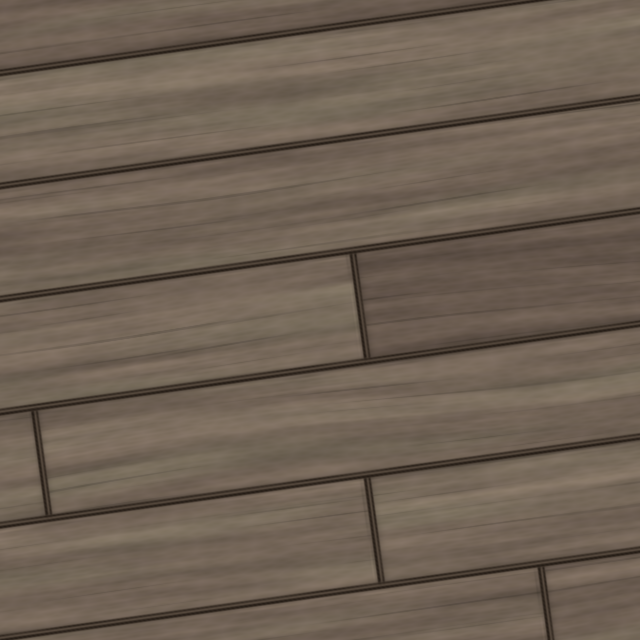
Reproduce this texture procedurally as a WebGL 2 fragment shader.

```glsl
#version 300 es
precision highp float;

uniform vec2 u_resolution;
out vec4 fragColor;

const vec2 TILT = vec2(0.9906, 0.1371);   // direction of the boards
const float BOARD_WIDTH = 0.175;
const float FIRST_SEAM = 0.0026;

const vec3 UMBER = vec3(0.385, 0.328, 0.288);
const vec3 TAUPE = vec3(0.475, 0.416, 0.362);
const vec3 SAGE = vec3(0.468, 0.436, 0.364);
const vec3 GROOVE = vec3(0.325, 0.275, 0.230);
const vec3 SHADOW = vec3(0.140, 0.108, 0.082);

// Per row, bottom up: joint position, tone before it, tone after it
const vec3 ROWS[7] = vec3[7](
  vec3(0.853, 0.48, 0.42), vec3(0.603, 0.62, 0.68), vec3(0.1025, 0.68, 0.62),
  vec3(0.629, 0.66, 0.12), vec3(1.25, 0.52, 0.52), vec3(1.25, 0.74, 0.74),
  vec3(1.25, 0.28, 0.28));

float hash(float n) {
  return fract(sin(n * 91.37 + 4.1) * 4375.85);
}

vec2 hash2(vec2 cell) {
  float n = dot(cell, vec2(12.71, 31.17));
  return vec2(hash(n), hash(n + 7.3));
}

// Distance to the nearest scattered point
float cellular(vec2 p) {
  vec2 cell = floor(p);
  float nearest = 2.0;
  for (int j = -1; j <= 1; j++) {
    for (int i = -1; i <= 1; i++) {
      vec2 c = cell + vec2(i, j);
      nearest = min(nearest, length(c + hash2(c) - p));
    }
  }
  return nearest;
}

// Layered sines, bent and fading along the board
float grain(vec2 p, float seed, float frequency, int layers) {
  float sum = 0.0;
  float amplitude = 0.5;
  for (int i = 0; i < layers; i++) {
    float k = float(i);
    float phase = 6.283 * hash(seed + k * 3.7);
    float bend = sin(p.x * (2.3 + 1.9 * k) + phase) + 0.5 * sin(p.x * (7.1 + k) - phase);
    float fade = 0.6 + 0.4 * sin(p.x * (4.0 + 3.1 * k) + p.y * 24.0 - phase * 1.3);
    sum += amplitude * fade * sin(p.y * frequency + bend + phase);
    frequency *= 1.73;
    amplitude *= 0.79;
  }
  return sum;
}

vec3 wood(vec2 p, float tone, float seed) {
  // Slow swell that opens the grain into long arches
  p.y += 0.012 * hash(seed + 5.0) * sin(p.x * 5.0 + seed) * sin(p.y * 18.0);
  float bands = grain(p, seed, 48.0, 4);
  float streaks = grain(p, seed + 20.0, 190.0, 4);
  float hue = grain(p + 0.3, seed + 40.0, 36.0, 3);
  float mottle = cellular(p * vec2(34.0, 120.0) + seed) - 0.5;
  float blotch = cellular(p * vec2(9.0, 42.0) + seed * 3.0) - 0.5;

  vec3 color = mix(UMBER, TAUPE, clamp(tone * 1.25 + 0.35 * bands, 0.0, 1.25));
  color = mix(color, SAGE, smoothstep(-0.2, 1.0, hue + tone - 0.5) * 0.55);
  color *= 1.0 + 0.085 * bands + 0.045 * streaks - 0.09 * blotch;

  // Thin dark pores where the fine streaks run deepest
  color *= 1.0 - 0.10 * smoothstep(0.45, 1.0, -streaks);
  return color + mottle * vec3(0.030, 0.025, 0.036);
}

float stripe(float d, float halfWidth, float soft) {
  return 1.0 - smoothstep(halfWidth - soft, halfWidth + soft, abs(d));
}

// Soft groove with an uneven dark line along each side
vec3 addGroove(vec3 color, float d, float along, float soft) {
  float wear = sin(along * 23.0 + 2.0 * sin(along * 11.0));
  float hatch = 0.94 + 0.06 * sin(along * 900.0 + d * 700.0);
  float rim = stripe(d + 0.0105, 0.0016, 0.0016);
  color *= 1.0 + 0.07 * rim * wear;
  color *= 1.0 - 0.16 * exp(-d * d / 0.00008);
  color = mix(color, GROOVE, 0.9 * stripe(d, 0.0052, soft + 0.0012));
  float lower = stripe(d + 0.0031, 0.0020, soft) * (0.95 + 0.05 * wear);
  float upper = stripe(d - 0.0036, 0.0015, soft) * (0.76 - 0.14 * wear);
  return mix(color, SHADOW, max(lower, upper) * hatch);
}

void main() {
  vec2 uv = gl_FragCoord.xy / u_resolution.y;
  float soft = max(0.0019, 0.75 / u_resolution.y);

  // Board space: x runs along the boards, y across them
  vec2 p = vec2(dot(uv, TILT), dot(uv, vec2(-TILT.y, TILT.x)) - FIRST_SEAM);
  float row = floor(p.y / BOARD_WIDTH);
  float seam = p.y - BOARD_WIDTH * floor(p.y / BOARD_WIDTH + 0.5);

  vec3 board = ROWS[clamp(int(row) + 1, 0, 6)];
  float joint = p.x - board.x;
  float side = step(0.0, joint);
  float tone = mix(board.y, board.z, side);
  float seed = 3.0 + row * 2.0 + side;

  vec3 color = wood(p, tone, seed);
  color = addGroove(color, joint, p.y, soft);
  color = addGroove(color, seam, p.x, soft);
  fragColor = vec4(color, 1.0);
}
```
